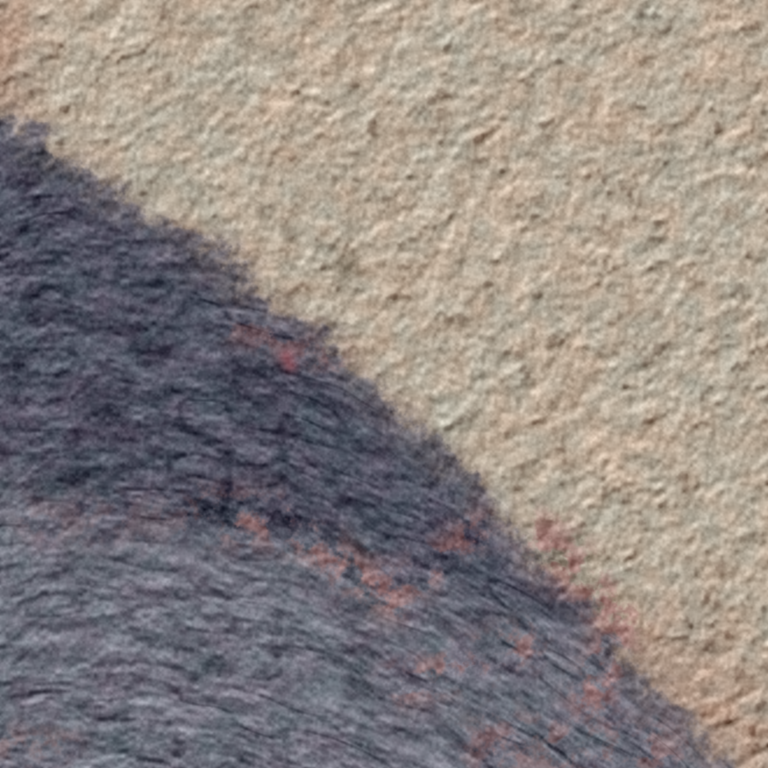
This texture is drawn by a Shadertoy shader. Its source:

```glsl
// Close view of woven wool: a pale tan pile meets slate-blue yarn along a
// curved diagonal edge, with pink fibres caught in seams. Stretched noise
// makes height fields, and their slopes light the tufts and strands.

const vec3 TAN = vec3(0.712, 0.660, 0.592);
const vec3 NAVY = vec3(0.295, 0.302, 0.362);
const vec3 SLATE = vec3(0.412, 0.417, 0.465);
const vec3 PINK = vec3(0.61, 0.43, 0.42);
const vec3 FRINGE = vec3(0.49, 0.44, 0.44);

float hash(vec2 cell) {
    vec3 q = fract(cell.xyx * 0.1031);
    q += dot(q, q.yzx + 33.33);
    return fract((q.x + q.y) * q.z);
}

// Value noise in the range -1 to 1.
float noise(vec2 p) {
    vec2 i = floor(p), f = fract(p);
    f = f * f * (3.0 - 2.0 * f);
    float low = mix(hash(i), hash(i + vec2(1, 0)), f.x);
    float high = mix(hash(i + vec2(0, 1)), hash(i + vec2(1, 1)), f.x);
    return 2.0 * mix(low, high, f.y) - 1.0;
}

float fbm(vec2 p) {
    float sum = 0.0, gain = 0.55;
    for (int i = 0; i < 4; i++) {
        sum += gain * noise(p);
        p = mat2(1.6, 1.2, -1.2, 1.6) * p + 17.3;
        gain *= 0.55;
    }
    return sum;
}

// Thin dark creases where noise crosses zero.
float crease(vec2 p) {
    return smoothstep(0.30, 0.0, abs(noise(p)));
}

// Curled pile: small slanted tufts, gently bent.
float pileHeight(vec2 p) {
    vec2 warp = vec2(noise(p * 21.0), noise(p * 21.0 + 41.0));
    vec2 q = vec2(p.x + 0.45 * p.y, p.y - 0.45 * p.x) + 0.009 * warp;
    return 0.50 * noise(q * vec2(36.0, 44.0))
         + 0.46 * noise(q * vec2(58.0, 88.0) + 23.0)
         + 0.30 * noise(p * vec2(150.0, 135.0) + 61.0);
}

// Coordinates along and across strands that steepen toward the right.
vec2 strandSpace(vec2 p) {
    float across = p.y - 0.12 * p.x + 0.52 * p.x * p.x;
    return vec2(p.x, across + 0.008 * noise(p * 16.0));
}

float strandHeight(vec2 p) {
    vec2 q = strandSpace(p);
    return 0.48 * noise(q * vec2(21.0, 60.0) + 7.0)
         + 0.46 * noise(q * vec2(44.0, 92.0) + 31.0)
         + 0.32 * noise(q * vec2(105.0, 165.0));
}

// Soft falloff around a line from a to b.
float seam(vec2 p, vec2 a, vec2 b, float width) {
    vec2 pa = p - a, ba = b - a;
    float t = clamp(dot(pa, ba) / dot(ba, ba), 0.0, 1.0);
    float r = length(pa - ba * t) / width;
    return exp(-r * r);
}

float pinkSeams(vec2 p) {
    float s = seam(p, vec2(0.27, 0.33), vec2(0.37, 0.32), 0.034);
    s = max(s, seam(p, vec2(0.37, 0.32), vec2(0.51, 0.22), 0.030));
    s = max(s, 0.9 * seam(p, vec2(0.51, 0.22), vec2(0.62, 0.31), 0.026));
    s = max(s, seam(p, vec2(0.71, 0.30), vec2(0.81, 0.19), 0.034));
    s = max(s, seam(p, vec2(0.81, 0.19), vec2(0.77, 0.09), 0.032));
    s = max(s, 0.9 * seam(p, vec2(0.53, 0.11), vec2(0.68, 0.16), 0.030));
    s = max(s, 0.7 * seam(p, vec2(0.64, 0.03), vec2(0.86, 0.02), 0.045));
    s = max(s, 0.6 * seam(p, vec2(0.31, 0.57), vec2(0.44, 0.53), 0.022));
    s = max(s, 0.5 * seam(p, vec2(0.0, 0.03), vec2(0.08, 0.03), 0.025));
    return max(s, 0.3 * seam(p, vec2(0.05, 0.32), vec2(0.27, 0.33), 0.035));
}

vec3 pileColor(vec2 p) {
    float h = pileHeight(p);
    float slope = h - pileHeight(p + vec2(0.003, -0.005));
    float streaks = noise(p * vec2(52.0, 8.0)) * smoothstep(0.5, 1.0, p.y);
    float patches = fbm(p * 12.0 + 60.0);
    vec3 col = TAN + 0.062 * h + 0.165 * slope + 0.020 * streaks;
    col += vec3(0.022, -0.002, -0.010) * (patches + noise(p * 40.0 + 3.0));
    col -= vec3(0.09, 0.105, 0.10) * smoothstep(0.35, 0.95, -h - 0.25 * patches);
    float hollow = seam(p, vec2(0.448, 0.648), vec2(0.465, 0.648), 0.012);
    return col - 0.22 * hollow;
}

vec3 strandColor(vec2 p) {
    float h = strandHeight(p);
    float slope = h - strandHeight(p + vec2(0.002, -0.005));
    float divide = 0.385 - 0.27 * p.x + 0.035 * noise(p * 9.0);
    float upper = smoothstep(-0.06, 0.07, p.y - divide);
    vec3 col = mix(SLATE, NAVY, upper);
    col += (0.090 * h + 0.150 * slope) * mix(1.0, 0.9, upper);
    col -= 0.085 * (crease(strandSpace(p) * vec2(15.0, 40.0) + 53.0) - 0.25);
    return col + vec3(0.030, -0.006, 0.006) * fbm(p * 30.0 + 12.0);
}

void mainImage(out vec4 fragColor, in vec2 fragCoord) {
    vec2 p = fragCoord / iResolution.xy;
    float relief = pileHeight(p + 0.13);
    float light = relief - pileHeight(p + vec2(0.133, 0.125));

    // Signed distance to the ragged edge, positive on the tan side.
    float edge = 0.850 - 0.55 * p.x - 0.37 * p.x * p.x;
    float d = (p.y - edge) / (1.14 + 0.35 * p.x);
    d += 0.012 * noise(p * 19.0) + 0.024 * fbm(p * 42.0);
    vec3 col = mix(strandColor(p), pileColor(p), smoothstep(-0.014, 0.010, d));

    // Mixed fibres along the edge, and warm tints at its two ends.
    float band = exp(-pow((d + 0.008) / 0.026, 2.0));
    col = mix(col, FRINGE + 0.16 * relief + 0.20 * light, 0.50 * band);
    float warm = seam(p, vec2(0.0, 0.88), vec2(0.0, 0.97), 0.05);
    warm = max(warm, seam(p, vec2(0.87, 0.13), vec2(1.0, 0.0), 0.09));
    col -= vec3(0.03, 0.075, 0.075) * warm * smoothstep(-0.02, 0.03, d);

    // Pink tufts and dark gaps show where the seams meet raised noise.
    float lift = fbm(p * 44.0 + 90.0);
    float seams = pinkSeams(p);
    col -= 0.09 * seams * smoothstep(0.1, 0.6, -lift);
    float pink = seams * smoothstep(-0.30, 0.35, lift);
    col = mix(col, PINK + 0.13 * relief + 0.20 * light, 0.75 * pink);
    float spot = seam(p, vec2(0.373, 0.535), vec2(0.378, 0.525), 0.010);
    col = mix(col, vec3(0.62, 0.32, 0.36), 0.6 * spot);

    // Fine fuzz.
    col += 0.048 * noise(p * 200.0) + 0.026 * noise(p * 330.0 + 5.0);
    fragColor = vec4(clamp(col, 0.0, 1.0), 1.0);
}
```
